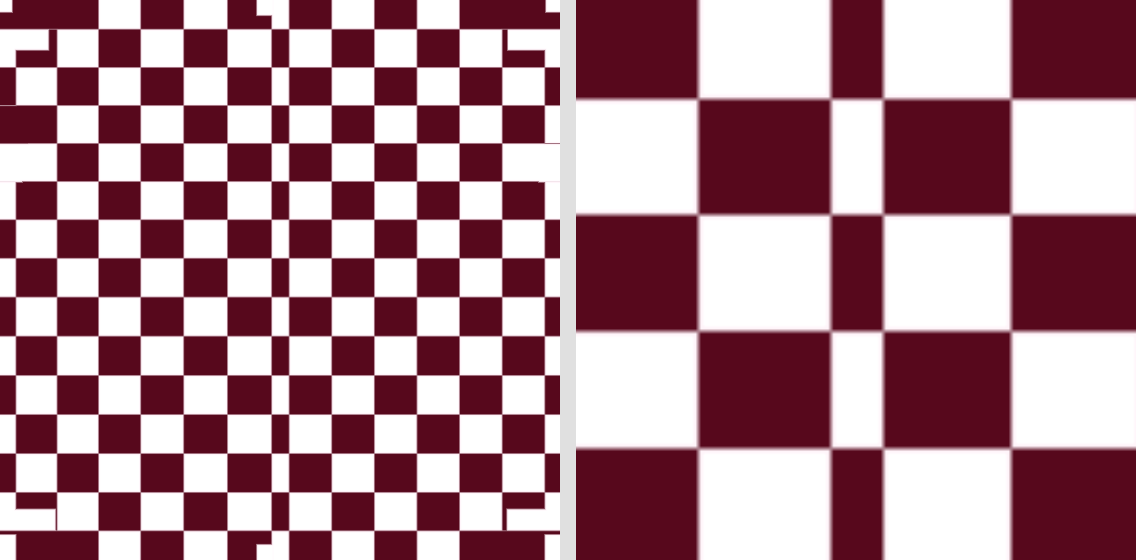
Left, the full canvas; right, a detail of the centre.
Reproduce this pattern procedurally as a WebGL 1 fragment shader.

```glsl
precision highp float;

uniform vec2 u_resolution;

const float PI = 3.14159265;

// Alternates -1 and +1 per unit of t, ramping across each boundary.
float softStripe(float t, float pitch, float soft) {
  float edgeDistance = abs(fract(t + 0.5) - 0.5) * pitch;
  return (2.0 * mod(floor(t), 2.0) - 1.0) * min(edgeDistance / soft, 1.0);
}

// Soft-edged coverage of an axis-aligned rectangle.
float box(vec2 p, vec2 low, vec2 high, float soft) {
  vec2 inside = min(p - low, high - p);
  return clamp(0.5 + 0.5 * min(inside.x, inside.y) / soft, 0.0, 1.0);
}

// Uneven checkerboard mirrored about a narrow central column.
float checker(vec2 p, float soft) {
  float column = abs(p.x - 0.5007) - 0.0156;
  column -= 0.0055 * sin(PI * column / 0.457) * step(p.x, 0.5);

  float along = (p.y - 0.0521) / 0.8958;
  float bulge = sin(PI * along);
  float row = p.y - 0.0521 - 0.0042 * bulge * bulge + 0.001 * sin(2.0 * PI * along);

  return 0.5 - 0.5 * softStripe(column / 0.0761, 0.0761, soft)
                   * softStripe(row / 0.0689, 0.0689, soft);
}

// Amount of dark ink, including the irregular border cells.
float ink(vec2 p, float soft) {
  float right = step(0.5, p.x);
  vec2 side = vec2(0.5007 - abs(p.x - 0.5007), p.y);
  vec2 ends = vec2(p.x, abs(p.y - 0.5));
  float dark = checker(p, soft);

  // Merged dark cells: four corners and one on the left border
  dark = max(dark, box(side, vec2(-0.1, 0.9479), vec2(0.12, 1.1), soft));
  dark = max(dark, box(side, vec2(-0.1, -0.1), vec2(0.12, 0.0521), soft));
  dark = max(dark, box(p, vec2(-0.1, 0.7435), vec2(0.05, 0.8112), soft));

  // White bars that leave a thin post beside them
  float light = box(side, vec2(-0.1, 0.9102), vec2(mix(0.0872, 0.095, right), 0.9479), soft);
  light = max(light, box(side, vec2(-0.1, 0.0521), vec2(mix(0.0995, 0.0964, right), 0.0911), soft));

  // Blank border cells and corner cuts
  light = max(light, box(side, vec2(-0.1, 0.6745), vec2(0.04, 0.7435), soft));
  light = max(light, box(side, vec2(-0.1, -0.1), vec2(0.0286, 0.0456), soft));
  light = max(light, box(side, vec2(-0.1, 0.978), vec2(mix(0.022, 0.027, right), 1.1), soft));

  // Notches at both ends, left of the central column
  light = max(light, box(ends, vec2(0.4583, 0.472), vec2(0.49, 0.6), soft));
  return min(dark, 1.0 - light);
}

void main() {
  vec2 p = gl_FragCoord.xy / u_resolution;
  float soft = max(0.0016, 0.7 / u_resolution.y);

  // Faint pink fringe on the white next to each edge
  float fringe = smoothstep(0.0, 0.3, ink(p, 2.5 * soft));
  vec3 paper = mix(vec3(1.0), vec3(1.0, 0.96, 0.98), fringe);
  gl_FragColor = vec4(mix(paper, vec3(0.34, 0.03, 0.11), ink(p, soft)), 1.0);
}
```
